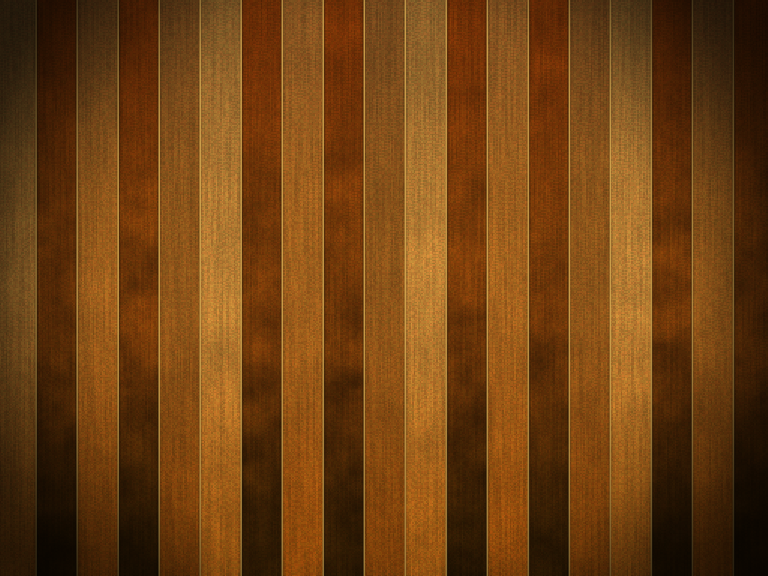
Write a Shadertoy shader that draws this texture.

```glsl
const float STRIPE_WIDTH = 0.0534;   // fraction of canvas width
const float FIRST_EDGE = 0.0472;
const float STRIPES_PER_SET = 5.0;
const float LINE_HALF = 0.0011;
const float SHADOW_REACH = 0.07;     // fraction of a stripe
const float GRAIN_SCALE = 512.0;
const float GRAIN_AMOUNT = 0.19;
const float FIBER_AMOUNT = 0.17;
const float WEAR_SCALE = 24.0;
const float WEAR_AMOUNT = 0.60;
const float VIGNETTE_AMOUNT = 0.74;

// Stripe colours at the bottom, middle and top
const vec3 DARK_LOW = vec3(0.17, 0.095, 0.012);
const vec3 DARK_MID = vec3(0.45, 0.22, 0.035);
const vec3 DARK_TOP = vec3(0.45, 0.19, 0.025);
const vec3 TAN_LOW = vec3(0.53, 0.27, 0.04);
const vec3 TAN_MID = vec3(0.60, 0.36, 0.11);
const vec3 TAN_TOP = vec3(0.50, 0.31, 0.12);
const vec3 LIGHT_LOW = vec3(0.61, 0.34, 0.07);
const vec3 LIGHT_MID = vec3(0.72, 0.49, 0.20);
const vec3 LIGHT_TOP = vec3(0.54, 0.37, 0.16);
const vec3 LINE_COLOR = vec3(0.84, 0.66, 0.31);

float hash(vec2 p) {
    return fract(sin(dot(p, vec2(127.1, 311.7))) * 43758.55);
}

float noise(vec2 p) {
    vec2 cell = floor(p);
    vec2 f = fract(p);
    f = f * f * (3.0 - 2.0 * f);
    float low = mix(hash(cell), hash(cell + vec2(1.0, 0.0)), f.x);
    float high = mix(hash(cell + vec2(0.0, 1.0)), hash(cell + vec2(1.0, 1.0)), f.x);
    return mix(low, high, f.y);
}

float fbm(vec2 p) {
    float sum = 0.0;
    float weight = 0.5;
    for (int i = 0; i < 5; i++) {
        sum += weight * noise(p);
        p = p * 2.03 + 17.3;
        weight *= 0.5;
    }
    return sum;
}

vec3 verticalRamp(vec3 low, vec3 middle, vec3 top, float y) {
    vec3 lower = mix(low, middle, smoothstep(0.0, 0.55, y));
    return mix(lower, top, smoothstep(0.55, 1.0, y));
}

void mainImage(out vec4 fragColor, in vec2 fragCoord) {
    vec2 uv = fragCoord / iResolution.xy;
    vec2 p = fragCoord / iResolution.x;
    float pixel = 1.0 / iResolution.x;

    // Stripe order: dark, tan, dark, tan, light
    float s = (p.x - FIRST_EDGE) / STRIPE_WIDTH;
    float id = floor(s);
    float across = fract(s);
    float slot = mod(id, STRIPES_PER_SET);
    float isLight = step(3.5, slot);
    float isDark = (1.0 - mod(slot, 2.0)) * (1.0 - isLight);

    vec3 dark = verticalRamp(DARK_LOW, DARK_MID, DARK_TOP, uv.y);
    vec3 tanWood = verticalRamp(TAN_LOW, TAN_MID, TAN_TOP, uv.y);
    tanWood *= slot < 2.0 ? 1.05 : 0.92;
    vec3 light = verticalRamp(LIGHT_LOW, LIGHT_MID, LIGHT_TOP, uv.y);
    vec3 color = mix(mix(tanWood, light, isLight), dark, isDark);

    // Blotchy wear, strongest low on the dark stripes
    float wear = fbm(p * WEAR_SCALE + vec2(3.0, 8.0)) - 0.48;
    float wearZone = mix(0.4, 1.0, 1.0 - smoothstep(0.3, 0.9, uv.y));
    color *= 1.0 + WEAR_AMOUNT * wear * wearZone * mix(0.4, 1.4, isDark);

    // Soft shadow inside the stripe edges
    float edge = min(across, 1.0 - across);
    color *= mix(mix(0.84, 0.66, isDark), 1.0, smoothstep(0.02, SHADOW_REACH, edge));

    // Vertical fibers and fine speckle
    vec2 speck = floor(p * GRAIN_SCALE);
    float fiber = noise(vec2(speck.x, p.y * 18.0)) - 0.5;
    float grain = hash(speck) - 0.5;
    float tint = hash(speck + 41.0) - 0.5;
    color *= 1.0 + FIBER_AMOUNT * fiber + GRAIN_AMOUNT * grain;
    color *= 1.0 + 0.08 * tint * vec3(1.0, -1.0, -0.5);

    // Thin bright seams
    float lineDistance = edge * STRIPE_WIDTH;
    float seam = 1.0 - smoothstep(LINE_HALF - 0.5 * pixel, LINE_HALF + 0.5 * pixel, lineDistance);
    vec3 seamColor = LINE_COLOR * mix(0.8, 1.0, smoothstep(0.0, 0.5, uv.y));
    color = mix(color, seamColor, 0.85 * seam);

    // Darkened border
    float radius = 2.0 * length((uv - 0.5) * vec2(1.0, 0.75));
    color *= 1.0 - VIGNETTE_AMOUNT * smoothstep(0.66, 1.2, radius);

    fragColor = vec4(clamp(color, 0.0, 1.0), 1.0);
}
```
